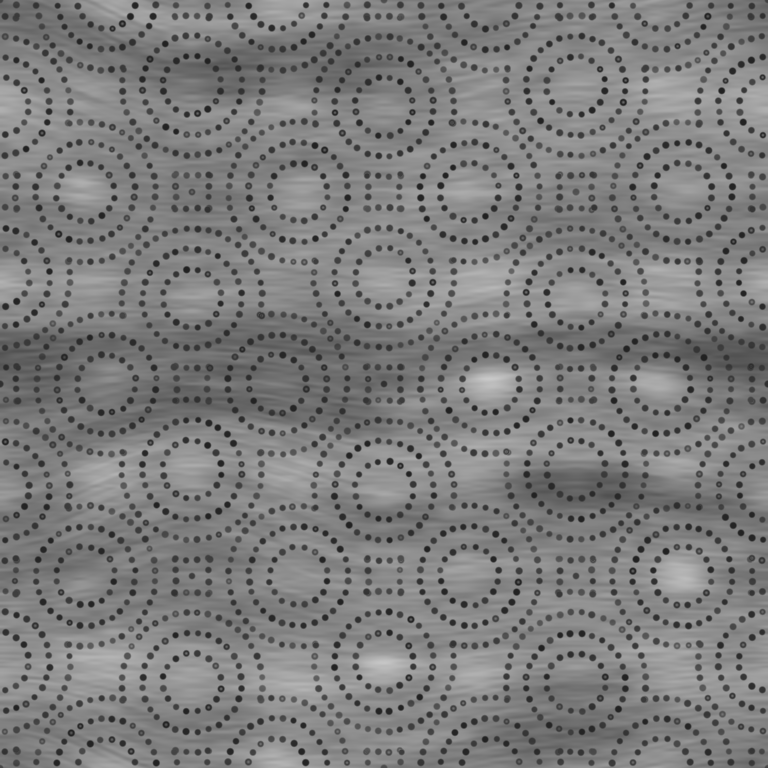
A WebGL 1 fragment shader for this pattern:

```glsl
precision highp float;
// Dotted concentric rings on brushed grey metal with soft highlights and dark folds.
uniform vec2 u_resolution;

#define CELLS 4.0          // lattice cells across and down (two full repeats)
#define SHIFT 0.055        // offset of ring centres along the cell edges
#define FIRST_RADIUS 0.152 // innermost ring, in cells
#define RING_GAP 0.1065    // spacing between rings
#define FIRST_COUNT 16.0   // dots on the innermost ring
#define COUNT_STEP 12.0    // extra dots on each further ring
#define DOT_RADIUS 0.0165
#define DOT_SOFT 0.0055
#define DOT_TONE 0.13
#define METAL_TONE 0.525
#define TAU 6.2831853

float hash(vec2 p) {
  vec3 q = fract(vec3(p.xyx) * 0.1031);
  q += dot(q, q.yzx + 33.33);
  return fract((q.x + q.y) * q.z);
}

// Value noise that wraps after one canvas
float noise(vec2 uv, vec2 period) {
  vec2 p = uv * period;
  vec2 i = floor(p), f = fract(p);
  f = f * f * (3.0 - 2.0 * f);
  vec2 a = mod(i, period), b = mod(i + 1.0, period);
  return mix(mix(hash(a), hash(vec2(b.x, a.y)), f.x),
             mix(hash(vec2(a.x, b.y)), hash(b), f.x), f.y);
}

// Midpoint of one of the four edges of a cell
vec2 edgeMiddle(vec2 cell, float e) {
  return cell + (e < 2.0 ? vec2(0.5, e) : vec2(e - 2.0, 0.5));
}

// Ring centre: the edge midpoint pushed away from the even lattice site
vec2 ringCentre(vec2 cell, float e) {
  vec2 m = edgeMiddle(cell, e);
  vec2 site = floor(m);
  float side = 1.0 - 2.0 * mod(site.x + site.y, 2.0);
  return m + SHIFT * side * (e < 2.0 ? vec2(1.0, 0.0) : vec2(0.0, 1.0));
}

float nearestCentre(vec2 p, vec2 cell) {
  float d = 9.0;
  for (int e = 0; e < 4; e++) d = min(d, distance(p, ringCentre(cell, float(e))));
  return d;
}

// Coverage of one dot; a few are worn hollow
float dotInk(float d, float seed) {
  float aa = max(DOT_SOFT, 0.7 * CELLS / u_resolution.x);
  float r = DOT_RADIUS * (0.9 + 0.2 * fract(seed * 17.0));
  float ink = 1.0 - smoothstep(r - aa, r + aa, d);
  float hollow = step(0.87, fract(seed * 31.0)) * (1.0 - smoothstep(0.0, r * 0.75, d));
  return ink * (0.62 + 0.38 * seed) * (1.0 - 0.6 * hollow);
}

// Dots of one centre's rings, cut off where another centre is closer
float ringInk(vec2 p, vec2 cell, vec2 centre, vec2 id) {
  vec2 v = p - centre;
  float k = clamp(floor((length(v) - FIRST_RADIUS) / RING_GAP + 0.5), 0.0, 3.0);
  float r = FIRST_RADIUS + RING_GAP * k;
  float n = FIRST_COUNT + COUNT_STEP * k;
  float slot = floor(atan(v.y, v.x) * n / TAU);
  float a = (slot + 0.5) * TAU / n;
  vec2 spot = centre + r * vec2(cos(a), sin(a));
  float keep = step(r - 0.006, nearestCentre(spot, cell));
  // The outermost ring survives only around lattice sites
  if (k > 2.5) keep *= step(distance(spot, floor(spot + 0.5)), 0.2);
  vec2 key = id * 7.0 + vec2(mod(slot, n), k * 61.0);
  vec2 jitter = (vec2(hash(key + 3.7), hash(key + 9.2)) - 0.5) * 0.007;
  float fade = k > 1.5 ? 0.82 : 1.0;
  return keep * fade * dotInk(distance(p, spot + jitter), hash(key));
}

float metal(vec2 uv) {
  vec2 w = uv + vec2(0.0, 0.09 * (noise(uv, vec2(4.0, 3.0)) - 0.5));
  float tone = METAL_TONE;
  tone += 0.10 * (noise(w, vec2(5.0, 14.0)) - 0.5);
  tone += 0.08 * (noise(w + 0.37, vec2(9.0, 40.0)) - 0.5);
  // Dark folds
  tone -= 0.13 * smoothstep(0.62, 0.95, noise(w + 0.61, vec2(3.0, 11.0)));
  // Fine horizontal brushing
  tone += 0.08 * (noise(w, vec2(20.0, 190.0)) - 0.5);
  tone += 0.06 * (noise(uv, vec2(48.0, 256.0)) - 0.5);
  return tone;
}

void main() {
  vec2 uv = gl_FragCoord.xy / u_resolution;
  vec2 p = uv * CELLS;
  vec2 cell = floor(p);
  float tone = metal(uv);

  // Wide highlight in the empty middle of each cell
  vec2 v = (p - cell - 0.5) * vec2(4.2, 6.5);
  float sheen = 0.6 + 0.8 * noise(uv, vec2(10.0, 36.0));
  tone += (0.05 + 0.09 * hash(cell + 51.0)) * sheen * exp(-dot(v, v));

  float ink = 0.0;
  for (int e = 0; e < 4; e++) {
    vec2 c = ringCentre(cell, float(e));
    vec2 id = mod(edgeMiddle(cell, float(e)) * 2.0, CELLS * 2.0);
    float h = hash(id + 23.0);
    vec2 g = (p - c + vec2(0.0, 0.06 * (hash(id + 40.0) - 0.5))) * vec2(7.0, 9.5);
    tone += (0.04 + 0.18 * h * h * h) * exp(-dot(g, g));
    ink = max(ink, ringInk(p, cell, c, id));
  }

  // Single dot in the middle of each even site
  vec2 site = floor(p + 0.5);
  float even = 1.0 - mod(site.x + site.y, 2.0);
  ink = max(ink, even * 0.8 * dotInk(distance(p, site), hash(mod(site, CELLS) + 77.0)));

  gl_FragColor = vec4(vec3(mix(tone, DOT_TONE, ink)), 1.0);
}
```
